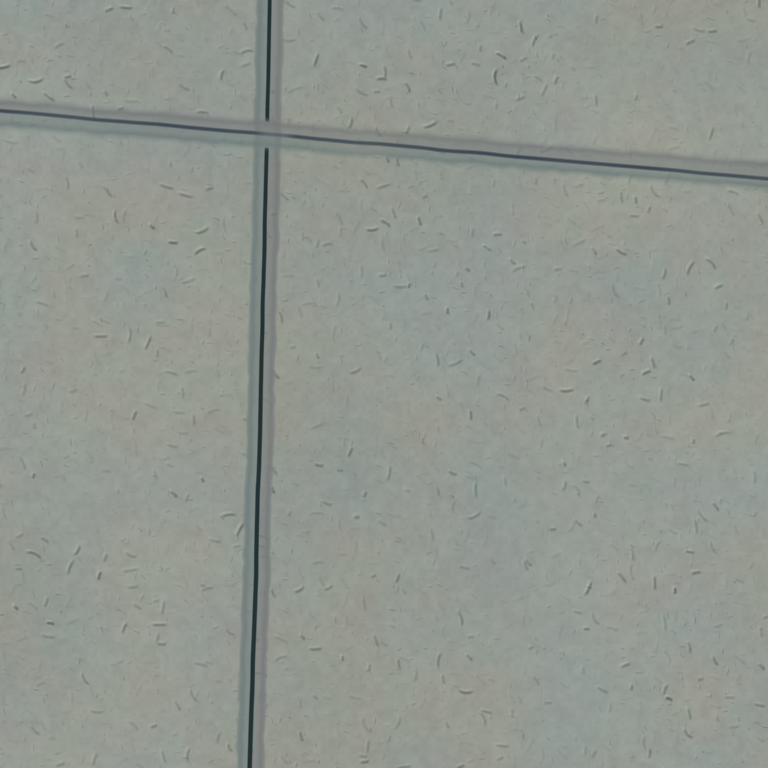
A WebGL 1 fragment shader for this texture:

```glsl
precision highp float;
// Pale fissured ceiling panels divided by one upright and one tilted joint.
// Seam distances give soft grey bevels with dark gaps; hashed cells scatter
// short curved fissures, and value noise adds grain, tint and uneven wear.

uniform vec2 u_resolution;

const vec3 PANEL = vec3(0.580, 0.602, 0.570);
const vec3 BEVEL_COOL = vec3(0.455, 0.505, 0.500);
const vec3 BEVEL_WARM = vec3(0.480, 0.495, 0.495);
const vec3 GAP_UPRIGHT = vec3(0.120, 0.175, 0.185);
const vec3 GAP_TILTED = vec3(0.235, 0.270, 0.310);

float hash(vec2 p) {
  vec3 q = fract(vec3(p.xyx) * 0.1031);
  q += dot(q, q.yzx + 33.33);
  return fract((q.x + q.y) * q.z);
}

float noise(vec2 p) {
  vec2 i = floor(p), f = fract(p);
  f = f * f * (3.0 - 2.0 * f);
  float low = mix(hash(i), hash(i + vec2(1.0, 0.0)), f.x);
  float high = mix(hash(i + vec2(0.0, 1.0)), hash(i + 1.0), f.x);
  return mix(low, high, f.y);
}

float signedNoise(vec2 p) {
  return noise(p) * 2.0 - 1.0;
}

// One bent stroke per cell, with random place, angle, length and depth.
float fissures(vec2 p, float cells, float seed) {
  vec2 q = p * cells + seed;
  vec2 cell = floor(q);
  float depth = 0.0;
  for (int j = -1; j <= 1; j++) {
    for (int i = -1; i <= 1; i++) {
      vec2 id = cell + vec2(float(i), float(j));
      float turn = hash(id + 71.3);
      vec2 d = q - id - vec2(hash(id + 13.7), hash(id + 39.1));
      float angle = -0.8 + (turn - 0.5) * 2.6;
      float c = cos(angle), s = sin(angle);
      d = vec2(c * d.x + s * d.y, c * d.y - s * d.x);
      d.y += (hash(id + 91.9) - 0.5) * 1.6 * d.x * d.x;
      float size = mix(0.16, 0.50, hash(id + 57.5));
      float stroke = (1.0 - smoothstep(0.02, 0.12, abs(d.y)))
                   * (1.0 - smoothstep(size * 0.4, size, abs(d.x)));
      float strength = hash(id + 23.3);
      depth = max(depth, stroke * (0.12 + 0.88 * pow(strength, 4.0)));
    }
  }
  return depth;
}

// Coverage of a strip around zero with a given half width and softness.
float strip(float d, float halfWidth, float soft) {
  return 1.0 - smoothstep(halfWidth - soft, halfWidth + soft, abs(d));
}

vec3 panelSurface(vec2 p) {
  vec3 color = PANEL + 0.012 * signedNoise(p * 5.0 + 4.0);
  color += vec3(0.013, 0.002, -0.011) * signedNoise(p * 11.0 + 31.0);
  color += vec3(-0.005, 0.007, 0.004) * signedNoise(p * 27.0 + 8.0);
  color += 0.012 * signedNoise(p * 85.0) + 0.010 * signedNoise(p * 190.0);
  vec2 lit = p + vec2(0.0025, -0.0030);
  float patches = 0.55 + 0.7 * noise(p * 9.0 + 17.0);
  float dark = fissures(p, 38.0, 5.0) + 0.45 * fissures(p, 78.0, 40.0);
  float light = fissures(lit, 38.0, 5.0) + 0.45 * fissures(lit, 78.0, 40.0);
  return color + patches * (0.050 * light - 0.150 * dark);
}

// Bevel shading: the tint changes across the gap and the rims are darker.
vec3 addBevel(vec3 base, float across, float center, float halfWidth,
              float soft, float opacity) {
  float side = smoothstep(-0.006, 0.006, across);
  vec3 tint = mix(BEVEL_COOL, BEVEL_WARM, side);
  float offset = across - center;
  float rim = strip(abs(offset) - halfWidth * 0.72, 0.003, 0.004);
  float cover = strip(offset, halfWidth, soft);
  return mix(base, tint - 0.025 * rim, cover * opacity * (0.72 + 0.28 * rim));
}

void main() {
  vec2 p = gl_FragCoord.xy / u_resolution;
  float pixel = 1.0 / min(u_resolution.x, u_resolution.y);
  float soft = max(pixel, 0.0013);

  // Signed distances across the two slightly wavering seams.
  float upright = p.x - 0.3255 - 0.026 * p.y - 0.006 * p.y * (1.0 - p.y)
                + 0.0006 * signedNoise(vec2(p.y * 28.0, 2.0));
  float tilted = p.y - 0.856 + 0.089 * p.x
               + 0.0007 * signedNoise(vec2(p.x * 24.0, 9.0));
  float fray = 0.0016 * signedNoise(p * 75.0 + 50.0);

  vec3 color = panelSurface(p);

  // Upright joint, its dark gap stopping short of the crossing.
  color = addBevel(color, upright, 0.0005, 0.0180 + fray, 0.0022, 0.88);
  float open = smoothstep(0.015, 0.019, abs(tilted + 0.001));
  float gapWidth = mix(0.0029, 0.0024, p.y);
  color = mix(color, GAP_UPRIGHT, 0.95 * open * strip(upright, gapWidth, soft));

  // Tilted joint, softer and bluer, fading where it crosses the upright.
  float center = mix(-0.003, 0.004, p.x);
  float wear = 0.62 + 0.22 * noise(vec2(p.x * 13.0, 6.0));
  color = addBevel(color, tilted, center, 0.0185 + fray, 0.0050, wear);
  float crossing = strip(upright - 0.010, 0.020, 0.012);
  float ink = (0.78 + 0.20 * noise(vec2(p.x * 19.0, 3.0))) * (1.0 - 0.5 * crossing);
  color = mix(color, GAP_TILTED, ink * strip(tilted, 0.0023, soft * 1.3));

  gl_FragColor = vec4(clamp(color, 0.0, 1.0), 1.0);
}
```
